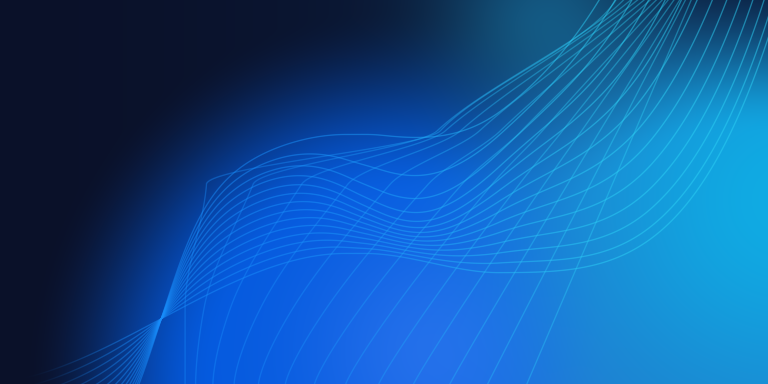
Reproduce this background procedurally as a WebGL 2 fragment shader.

```glsl
#version 300 es
precision highp float;
// A night-blue backdrop with soft blue, teal and cyan glows, crossed by a
// wavy net of thin lines. The net is two families of curves: strands y(x,s)
// that pinch and fan out, and ribs x(y,t) that climb from the lower edge.

uniform vec2 u_resolution;
out vec4 fragColor;

// Palette
const vec3 NAVY = vec3(0.040, 0.065, 0.160);
const vec3 DUSK = vec3(0.040, 0.100, 0.220);
const vec3 ROYAL = vec3(0.015, 0.350, 0.870);
const vec3 STEEL = vec3(0.125, 0.470, 0.790);
const vec3 PERIWINKLE = vec3(0.155, 0.440, 0.925);
const vec3 CYAN = vec3(0.060, 0.670, 0.890);
const vec3 TEAL = vec3(0.080, 0.380, 0.550);
const vec3 LINE_LEFT = vec3(0.090, 0.550, 0.980);
const vec3 LINE_RIGHT = vec3(0.170, 0.820, 0.960);

// Net
const int STRANDS = 14;
const int RIBS = 13;
const float LINE_RADIUS = 0.0012;
const float STRAND_ALPHA = 0.50;
const float RIB_ALPHA = 0.40;
const float STEP = 0.002;      // step for slope estimates
const float NODE_X = 0.42;     // where all strands meet
const float PINCH_X = 1.06;    // where most strands bunch up

float glow(vec2 p, vec2 centre, float radius) {
    vec2 q = (p - centre) / radius;
    return exp(-dot(q, q));
}

float softDisc(vec2 p, vec2 centre, float inner, float outer) {
    return 1.0 - smoothstep(inner, outer, length(p - centre));
}

vec3 background(vec2 p) {
    vec3 dark = mix(NAVY, DUSK, smoothstep(0.0, 1.6, p.x));
    dark = mix(dark, TEAL, 0.9 * glow(p, vec2(1.43, 0.93), 0.28));

    vec3 lit = mix(ROYAL, STEEL, smoothstep(1.05, 1.6, p.x));
    lit = mix(lit, PERIWINKLE, 0.9 * glow(p, vec2(1.13, 0.08), 0.33));
    lit = mix(lit, CYAN, glow(p, vec2(2.05, 0.48), 0.56));

    // Union of two soft discs bounds the bright area
    float left = softDisc(p, vec2(1.04, 0.0), 0.48, 0.98);
    float right = softDisc(p, vec2(1.95, 0.1), 0.55, 1.0);
    return mix(dark, lit, 1.0 - (1.0 - left) * (1.0 - right));
}

// Height of a strand; s runs from 0 (lowest) to 1 (highest)
float strandY(float x, float s) {
    float climb = max(x - 1.25, 0.0) / 0.75;
    float lower = 0.34 * smoothstep(-0.06, 0.9, x)
                - 0.05 * smoothstep(0.95, 1.3, x)
                + 0.61 * pow(climb, 3.7);
    float fan = max(x - 1.0, 0.0);
    float gap = 0.31 * tanh((x - NODE_X) / 0.12) + 1.2 * fan * fan;
    float bunched = 0.4 * s + 0.6 * pow(s, 8.0);
    float spread = pow(s, mix(1.0, 1.3, smoothstep(1.2, 1.7, x)));
    float pinch = exp(-pow(abs(x - PINCH_X) / 0.21, 2.0));
    return lower + gap * mix(spread, bunched, pinch);
}

// Position of a rib; t runs from 0 (arched, left) to 1 (straight, right)
float ribX(float y, float t) {
    float foot = 0.482 + 0.89 * pow(t, 1.4);
    float head = mix(1.62, 1.80, t);
    float bend = 1.0 - t;
    float sweep = pow(max(y, 0.0), 1.0 + 0.8 * bend * bend);
    float arch = 0.05 * smoothstep(0.2, 0.55, y)
               + 0.50 * smoothstep(0.52, 0.66, y)
               + 0.45 * smoothstep(0.58, 1.05, y);
    return mix(foot, head, mix(sweep, arch, pow(bend, 4.0)));
}

// Smooth coverage of a line, from its offset along one axis and its slope
float stroke(float offset, float slope, float pixel) {
    float dist = abs(offset) / sqrt(1.0 + slope * slope);
    return 1.0 - smoothstep(0.0, LINE_RADIUS + 0.85 * pixel, dist);
}

float net(vec2 p, float pixel) {
    float clear = 1.0;
    float strandFade = STRAND_ALPHA * smoothstep(0.05, 0.4, p.x);
    for (int i = 0; i < STRANDS; i++) {
        float s = float(i) / float(STRANDS - 1);
        float y = strandY(p.x, s);
        float slope = (strandY(p.x + STEP, s) - y) / STEP;
        clear *= 1.0 - strandFade * stroke(p.y - y, slope, pixel);
    }
    for (int i = 0; i < RIBS; i++) {
        float t = float(i) / float(RIBS - 1);
        float x = ribX(p.y, t);
        float slope = (ribX(p.y + STEP, t) - x) / STEP;
        clear *= 1.0 - RIB_ALPHA * stroke(p.x - x, slope, pixel);
    }
    return 1.0 - clear;
}

void main() {
    // Unit: canvas height
    vec2 p = gl_FragCoord.xy / u_resolution.y;
    vec3 lineColor = mix(LINE_LEFT, LINE_RIGHT, smoothstep(0.6, 1.7, p.x));
    vec3 color = mix(background(p), lineColor, net(p, 1.0 / u_resolution.y));
    fragColor = vec4(color, 1.0);
}
```
